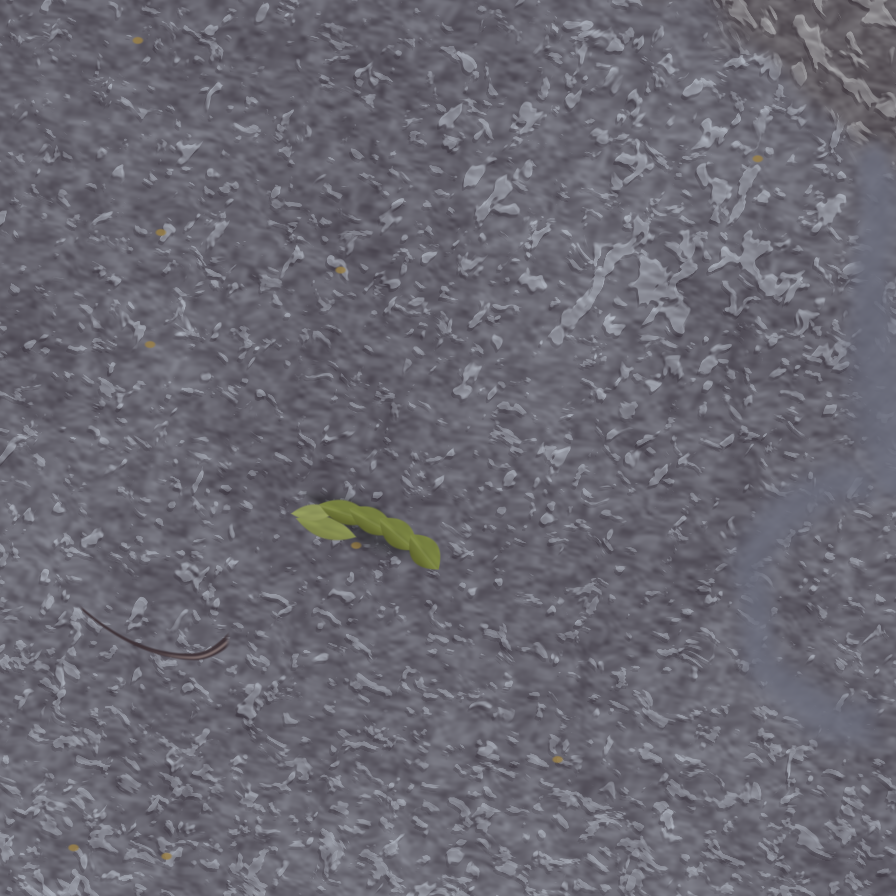
Write a WebGL 2 fragment shader that draws this texture.

```glsl
#version 300 es
precision highp float;
// Weathered grey stone with pale worn flecks, a smooth smear, a green sprig and a dry twig.

uniform vec2 u_resolution;
out vec4 outColor;

const vec3 STONE_DARK = vec3(0.36, 0.35, 0.39);
const vec3 STONE_LIGHT = vec3(0.57, 0.58, 0.62);
const vec3 SMEAR_COLOR = vec3(0.42, 0.43, 0.49);
const vec3 CORNER_TINT = vec3(1.0, 0.97, 0.93);
const vec3 LEAF_DARK = vec3(0.33, 0.35, 0.15);
const vec3 LEAF_GREEN = vec3(0.47, 0.51, 0.25);
const vec3 LEAF_PALE = vec3(0.62, 0.65, 0.42);
const vec3 TWIG_DARK = vec3(0.23, 0.18, 0.20);
const vec3 TWIG_PALE = vec3(0.56, 0.49, 0.48);
const vec3 SPECK_COLOR = vec3(0.60, 0.50, 0.28);
const float BASE_TONE = 0.23;
const float GRAIN_CONTRAST = 0.85;
const float FLECK_GAIN = 0.62;
const float RELIEF = 0.95;
const float SPECK_GRID = 9.0;
const int LEAFLETS = 4;

float hash(vec2 p) {
  return fract(sin(dot(p, vec2(127.1, 311.7))) * 43758.5453);
}

float noise(vec2 p) {
  vec2 i = floor(p), f = fract(p);
  f = f * f * (3.0 - 2.0 * f);
  return mix(mix(hash(i), hash(i + vec2(1, 0)), f.x),
             mix(hash(i + vec2(0, 1)), hash(i + vec2(1, 1)), f.x), f.y);
}

float fbm(vec2 p) {
  return (noise(p) + 0.5 * noise(p * 2.03 + 17.3) + 0.25 * noise(p * 4.1 + 5.7)) / 1.75;
}

vec2 rotate(vec2 p, float a) {
  float c = cos(a), s = sin(a);
  return vec2(c * p.x + s * p.y, c * p.y - s * p.x);
}

// Positive inside the brown corner at the upper right.
float cornerSide(vec2 p) {
  return dot(p, vec2(0.63, 0.78)) - 1.2525 + 0.05 * (noise(p * 14.0) - 0.5);
}

// Worn flecks: coarse at the upper right, fine towards the bottom.
float flecks(vec2 p) {
  vec2 q = p + 0.014 * (vec2(noise(p * 38.0), noise(p * 38.0 + 40.0)) - 0.5);
  float corner = smoothstep(-0.01, 0.02, cornerSide(p));
  float worn = 1.0 - smoothstep(0.08, 0.42, length((p - vec2(0.74, 0.74)) * vec2(1.0, 1.15)));
  float low = smoothstep(0.36, 0.04, p.y + 0.12 * (noise(p * 6.0) - 0.5));
  float coarse = fbm(rotate(q, 0.9) * vec2(42.0, 60.0));
  float fine = fbm(rotate(q, -0.45) * vec2(66.0, 112.0) + 31.0);
  float diagonal = fbm(rotate(q, -0.95) * vec2(44.0, 84.0) + 9.0);
  float a = smoothstep(0.0, 0.07, coarse - mix(0.73, 0.60, worn));
  float b = smoothstep(0.0, 0.09, fine - mix(0.67, 0.59, low));
  float c = smoothstep(0.0, 0.08, diagonal - 0.56);
  return mix(max(a, 0.75 * b), c, corner);
}

// Curved band and upright strip where the surface is rubbed smooth.
float smearMask(vec2 p) {
  vec2 q = p + 0.035 * (vec2(noise(p * 13.0), noise(p * 13.0 + 8.0)) - 0.5);
  float band = abs(length(q - vec2(0.97, 0.33)) - 0.135) - 0.012;
  band = max(band, q.x - 0.96);
  float strip = length(q - vec2(0.985, clamp(q.y, 0.48, 0.82))) - 0.018;
  return 1.0 - smoothstep(-0.012, 0.024, min(band, strip));
}

vec3 stone(vec2 p) {
  vec2 q = rotate(p, -0.22) + 0.01 * (noise(p * 30.0) - 0.5);
  float grain = 0.58 * (noise(q * vec2(72.0, 118.0)) - 0.5)
              + 0.52 * (noise(q * vec2(130.0, 205.0) + 3.0) - 0.5)
              + 0.25 * (noise(q * 34.0 + 11.0) - 0.5);
  float cloud = fbm(p * 5.0 + 2.0) - 0.5;
  float mark = flecks(p);
  float relief = mark - flecks(p + vec2(0.002, 0.004));
  float corner = smoothstep(-0.01, 0.02, cornerSide(p));
  float tone = BASE_TONE + GRAIN_CONTRAST * grain + 0.45 * cloud
             + FLECK_GAIN * mark + 0.3 * RELIEF * relief - 0.18 * corner;
  vec3 color = mix(STONE_DARK, STONE_LIGHT, max(tone, -0.7));
  color *= mix(vec3(1.0), CORNER_TINT, corner);
  vec3 rubbed = SMEAR_COLOR + 0.05 * (fbm(rotate(p, 0.8) * vec2(25.0, 80.0)) - 0.5);
  return mix(color, rubbed, 0.85 * smearMask(p));
}

// Pointed oval, negative inside; q is in the leaflet's own frame.
float leafletDistance(vec2 q, vec2 size) {
  float x = q.x / size.x;
  return max(abs(q.y) - size.y * (1.0 - x * x), abs(q.x) - size.x);
}

void paintLeaflet(inout vec3 color, vec2 q, vec2 size, float pale, float edge) {
  float d = leafletDistance(q, size);
  float vein = 1.0 - smoothstep(0.0, 0.003, abs(q.y + 0.1 * size.y));
  vec3 leaf = mix(LEAF_DARK, LEAF_GREEN, smoothstep(-size.y, 0.2 * size.y, q.y));
  leaf = mix(leaf, LEAF_PALE, max(pale, 0.3 * vein));
  leaf *= 0.93 + 0.14 * noise(q * vec2(70.0, 220.0));
  color = mix(color, leaf, 1.0 - smoothstep(-edge, edge, d));
}

void paintSprig(inout vec3 color, vec2 p, float edge) {
  vec2 s = rotate(p - vec2(0.408, 0.414), -0.48);
  float shade = leafletDistance(s, vec2(0.078, 0.024));
  color *= 1.0 - 0.4 * (1.0 - smoothstep(-0.015, 0.008, shade));
  paintLeaflet(color, rotate(p - vec2(0.364, 0.411), -0.3), vec2(0.035, 0.012), 0.45, edge);
  paintLeaflet(color, rotate(p - vec2(0.350, 0.428), 0.05), vec2(0.025, 0.009), 0.7, edge);
  for (int i = 0; i < LEAFLETS; i++) {
    float t = float(i) / float(LEAFLETS - 1);
    vec2 center = mix(vec2(0.386, 0.428), vec2(0.474, 0.384), t) + vec2(0.0, 0.024 * t * (1.0 - t));
    paintLeaflet(color, rotate(p - center, -0.3 - 0.6 * t), vec2(0.031 - 0.006 * t, 0.013 + 0.003 * t), 0.08, edge);
  }
}

void paintTwig(inout vec3 color, vec2 p, float edge) {
  float x = p.x - 0.215;
  float bend = x < 0.0 ? 3.5 : 12.0;
  float d = (p.y - 0.267 - bend * x * x) / sqrt(1.0 + 4.0 * bend * bend * x * x);
  float along = clamp((p.x - 0.09) / 0.165, 0.0, 1.0);
  float width = mix(0.0013, 0.0055, along * along);
  float ends = smoothstep(0.088, 0.094, p.x) * (1.0 - smoothstep(0.25, 0.258, p.x));
  float body = ends * (1.0 - smoothstep(width - edge, width + edge, abs(d)));
  float shine = smoothstep(0.4, 0.85, along) * (1.0 - smoothstep(0.0, 0.003, abs(d + 0.001)));
  color = mix(color, mix(TWIG_DARK, TWIG_PALE, 0.8 * shine), 0.9 * body);
}

void main() {
  vec2 p = gl_FragCoord.xy / u_resolution;
  float edge = max(0.0015, 0.75 / min(u_resolution.x, u_resolution.y));
  vec3 color = stone(p);

  // Rare ochre crumbs
  vec2 cell = floor(p * SPECK_GRID);
  vec2 offset = 0.25 + 0.5 * vec2(hash(cell + 3.1), hash(cell + 7.7));
  float crumb = length((fract(p * SPECK_GRID) - offset) * vec2(0.8, 1.2)) / SPECK_GRID;
  color = mix(color, SPECK_COLOR, 0.85 * step(0.93, hash(cell + 1.9)) * (1.0 - smoothstep(0.003, 0.006, crumb)));

  paintTwig(color, p, edge);
  paintSprig(color, p, edge);
  outColor = vec4(color, 1.0);
}
```
